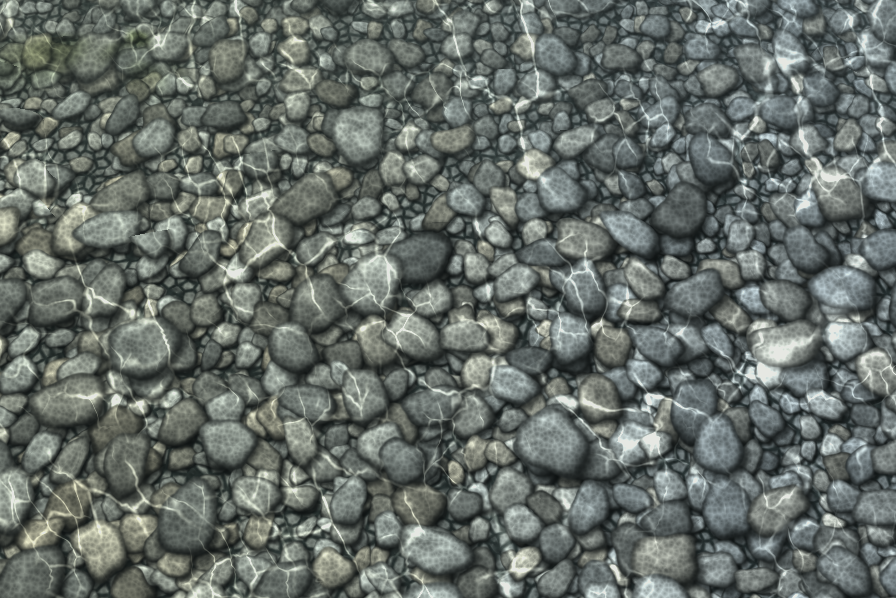
Give the GLSL for this texture, as a Shadertoy shader.

```glsl
vec2 hash2(vec2 p) {
    p = vec2(dot(p, vec2(127.1, 311.7)), dot(p, vec2(269.5, 183.3)));
    return fract(sin(p) * 43758.55);
}

mat2 rotation(float a) {
    return mat2(cos(a), sin(a), -sin(a), cos(a));
}

// Cellular noise: nearest distance and gap to the second nearest
vec2 cells(vec2 p) {
    vec2 base = floor(p);
    float near = 8.0, second = 8.0;
    for (int j = -1; j <= 1; j++)
    for (int i = -1; i <= 1; i++) {
        vec2 c = base + vec2(i, j);
        float d = length(c + hash2(c) - p);
        second = min(second, max(near, d));
        near = min(near, d);
    }
    return vec2(near, second - near);
}

// Layered sines, roughly -1 to 1
float waves(vec2 p) {
    float sum = 0.0, amp = 0.6;
    for (int i = 0; i < 4; i++) {
        p = rotation(1.1) * p * 1.6 + 0.9 * sin(p.yx + float(i) * 2.3);
        sum += amp * sin(p.x) * cos(p.y * 0.8);
        amp *= 0.7;
    }
    return sum;
}

// Paints one jittered grid of rounded stones with their shadows
void paintStones(vec2 p, float size, float seed, float share, inout vec3 colour) {
    vec2 base = floor(p / size);
    for (int j = 1; j >= -1; j--)
    for (int i = -1; i <= 1; i++) {
        vec2 c = base + vec2(i, j);
        vec2 place = hash2(c + seed), kind = hash2(c + seed + 37.7), look = hash2(c - seed - 91.3);
        if (kind.x > share) continue;

        float radius = size * mix(0.38, 0.62, look.x);
        vec2 offset = (p - (c + 0.15 + 0.7 * place) * size) / radius;
        mat2 turn = rotation(6.28 * place.x + 3.0 * look.y);
        vec2 q = turn * offset / vec2(1.08, mix(0.6, 0.98, kind.y));
        float angle = atan(q.y, q.x);
        float power = mix(2.0, 3.2, look.y);
        float d = pow(pow(abs(q.x), power) + pow(abs(q.y), power), 1.0 / power);
        d *= 1.0 + 0.07 * sin(3.0 * angle + 20.0 * look.x) + 0.04 * sin(5.0 * angle + 20.0 * place.y);

        // Contact shadow falls to the lower right
        float shadow = length(offset - vec2(0.1, -0.14)) * d / max(length(offset), 0.01);
        colour *= mix(0.3, 1.0, smoothstep(0.85, 1.25, shadow));

        // Flattened dome lit from the upper left
        vec3 normal = normalize(vec3(offset * d * d, 0.75));
        float light = max(dot(normal, normalize(vec3(-0.35, 0.6, 0.75))), 0.0);
        float tone = mix(0.34, 0.68, place.y) * (0.3 + 0.85 * light);
        tone *= 1.0 - 0.55 * smoothstep(0.72, 1.0, d);
        tone *= 1.0 + 0.16 * waves(q * 2.5 + 30.0 * look);
        vec3 tint = mix(vec3(0.96, 1.01, 1.02), vec3(1.04, 1.02, 0.93), look.y * look.y);

        float soft = 0.03 + 0.8 / (iResolution.y * radius);
        colour = mix(colour, tone * tint, smoothstep(1.0 + soft, 1.0 - soft, d));
    }
}

void mainImage(out vec4 fragColor, in vec2 fragCoord) {
    vec2 uv = fragCoord / iResolution.xy;
    vec2 p = fragCoord / iResolution.y;
    float far = smoothstep(0.55, 1.0, p.y + 0.08 * waves(p * 3.0));

    // Receding bed, bent by the water surface
    vec2 bed = vec2((p.x - 0.75) * (1.0 + 0.35 * p.y), p.y * (1.0 + 0.25 * p.y));
    bed += 0.003 * vec2(waves(p * 22.0), waves(p * 22.0 + 9.0));

    // Gravel, then stones from small to large
    vec2 gravel = cells(bed * 42.0);
    vec3 colour = vec3(0.09, 0.11, 0.11) + 0.3 * smoothstep(0.05, 0.5, gravel.y);
    paintStones(bed, 0.046, 3.0, 0.95, colour);
    paintStones(bed, 0.072, 17.0, 0.85 - 0.3 * far, colour);
    paintStones(bed, 0.105, 29.0, 0.55 - 0.4 * far, colour);

    // Speckle and fine streaks of rippled light
    float speckle = cells(p * 120.0).x;
    float streak = waves(rotation(0.5) * p * vec2(26.0, 48.0));
    colour *= 0.82 + 0.42 * speckle + 0.2 * streak;

    // Murky, low-contrast distance with patches of weed
    colour = mix(colour, vec3(0.33, 0.36, 0.36) * (0.75 + 0.5 * speckle), 0.3 * far);
    float weed = smoothstep(0.35, 0.9, waves(p * 5.0 + 4.0)) * smoothstep(0.8, 1.0, p.y);
    colour = mix(colour, colour * vec3(0.6, 0.65, 0.42), weed);

    // Caustics: a broken web of long lines and a finer net
    vec2 bent = p + 0.022 * vec2(waves(p * 9.0), waves(p * 9.0 + 5.0));
    bent += 0.006 * vec2(waves(p * 32.0 + 2.0), waves(p * 32.0));
    vec2 slanted = rotation(-0.45) * bent;
    float wide = cells(slanted * vec2(9.0, 5.5)).y;
    float fine = cells(slanted.yx * vec2(17.0, 25.0) + 7.0).y;
    float patches = smoothstep(-0.25, 0.7, waves(p * 7.0 + 1.0));
    float finePatches = smoothstep(-0.2, 0.8, waves(p * 11.0 + 6.0));
    float caustic = patches * (0.55 * smoothstep(0.065, 0.0, wide) + 0.12 * smoothstep(0.3, 0.0, wide));
    caustic += finePatches * (0.4 * smoothstep(0.13, 0.0, fine) + 0.08 * smoothstep(0.4, 0.0, fine));
    colour += caustic * (0.45 + 0.9 * colour) * vec3(1.0, 1.0, 0.96);

    // Cooler water towards the right
    colour *= mix(vec3(1.02, 1.02, 0.97), vec3(0.96, 0.99, 1.04), smoothstep(0.2, 0.9, uv.x));
    colour = mix(vec3(0.05, 0.065, 0.065), vec3(0.9, 0.91, 0.89), clamp(colour * 1.12, 0.0, 1.0));
    fragColor = vec4(colour, 1.0);
}
```
